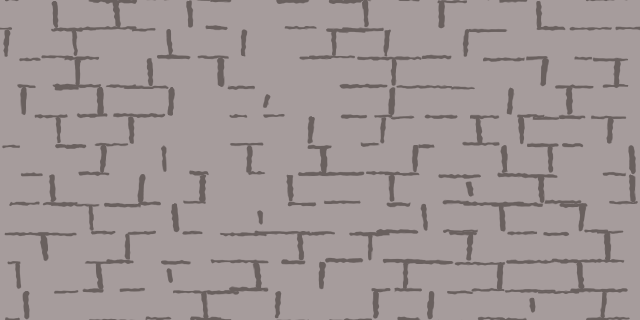
Write a Shadertoy shader that draws this pattern.

```glsl
const float ROWS = 11.0;
const float COLUMNS = 8.0;
const float DASHES = 18.0;
const float WIDTH = 2.0; // tile width in units of the canvas height
const vec3 BRICK = vec3(0.65, 0.61, 0.61);
const vec3 MORTAR = vec3(0.41, 0.375, 0.37);

float hash(vec2 p) {
    return fract(sin(dot(p, vec2(127.1, 311.7))) * 43758.5453);
}

float noise(vec2 p) {
    vec2 i = floor(p), f = fract(p);
    f = f * f * (3.0 - 2.0 * f);
    return mix(mix(hash(i), hash(i + vec2(1, 0)), f.x),
               mix(hash(i + vec2(0, 1)), hash(i + vec2(1, 1)), f.x), f.y);
}

// Distance to a round-ended stroke whose radius changes from ra to rb
float stroke(vec2 p, vec2 a, vec2 b, float ra, float rb) {
    vec2 ab = b - a;
    float t = clamp(dot(p - a, ab) / dot(ab, ab), 0.0, 1.0);
    return length(p - a - ab * t) - mix(ra, rb, t);
}

// Upright joints: shifted per row, some missing, short or tapered
float uprightJoints(vec2 p, float rows, float columns) {
    float row = floor(p.y * rows);
    float height = 1.0 / rows;
    float spacing = WIDTH / columns;
    float shift = 0.5 * mod(row, 2.0) + 0.35 * hash(vec2(row, 3.0));
    float y = p.y - row * height;
    float cell = floor(p.x / spacing - shift);
    float d = 1.0;
    for (float k = -1.0; k <= 1.0; k++) {
        float column = cell + k;
        vec2 id = vec2(mod(column, columns), row);
        if (hash(id + 11.3) > 0.86) continue;
        float x = (column + shift + 0.5 + 0.5 * (hash(id + 23.7) - 0.5)) * spacing;
        float lean = 0.008 * (hash(id + 31.1) - 0.5);
        float radius = mix(0.0065, 0.0098, sqrt(hash(id + 47.9)));
        float taper = mix(0.65, 1.0, hash(id + 53.2));
        float cut = 0.45 * step(0.87, hash(id + 61.4));
        vec2 top = vec2(x + lean, height * (0.9 - 0.5 * cut));
        vec2 bottom = vec2(x - lean, height * (0.13 + 0.5 * cut));
        d = min(d, stroke(vec2(p.x, y), top, bottom, radius, radius * taper));
    }
    return d;
}

// Level joints: overlapping dashes, worn away in patches
float levelJoints(vec2 p, float rows, float dashes) {
    float line = floor(p.y * rows + 0.5);
    float row = mod(line, rows);
    float spacing = WIDTH / dashes;
    float cell = floor(p.x / spacing);
    float y = p.y - line / rows;
    float d = 1.0;
    for (float k = -2.0; k <= 2.0; k++) {
        float column = cell + k;
        vec2 id = vec2(mod(column, dashes), row);
        float strength = noise(vec2(id.x * 0.45, row * 7.0 + 0.5));
        if (hash(id + 71.6) > 0.45 + 0.5 * strength) continue;
        float x = (column + hash(id + 83.5)) * spacing;
        float halfLength = mix(0.012, 0.1, strength * (0.35 + 0.65 * hash(id + 97.3)));
        float offset = 0.011 * (hash(id + 103.8) - 0.5);
        float radius = mix(0.0037, 0.0062, hash(id + 113.4));
        vec2 reach = vec2(halfLength, 0.0015 * (hash(id + 127.2) - 0.5));
        vec2 center = vec2(x, offset);
        d = min(d, stroke(vec2(p.x, y), center - reach, center + reach, radius, radius * 0.85));
    }
    return d;
}

void mainImage(out vec4 fragColor, in vec2 fragCoord) {
    vec2 p = fragCoord / iResolution.y;
    float pixel = 1.0 / iResolution.y;

    // Ragged edges
    vec2 wobble = vec2(noise(p * 95.0), noise(p * 95.0 + 40.0)) - 0.5;
    vec2 q = p + 0.005 * wobble;

    float d = min(uprightJoints(q, ROWS, COLUMNS), levelJoints(q, ROWS, DASHES));
    float mortar = 1.0 - smoothstep(-0.75 * pixel, 0.75 * pixel, d);
    fragColor = vec4(mix(BRICK, MORTAR, mortar), 1.0);
}
```
